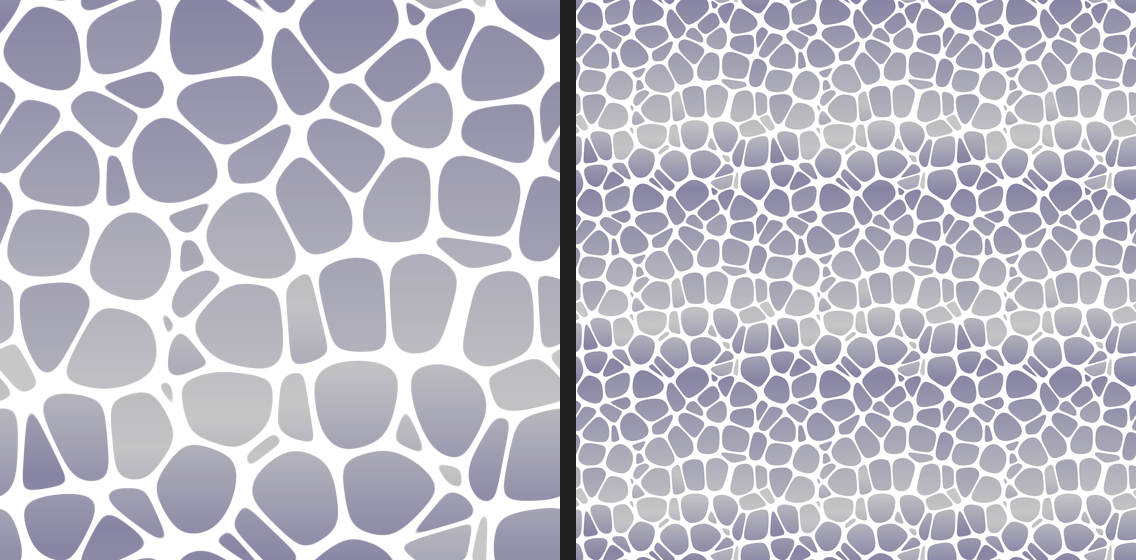
Left: one tile. Right: repeated 3 by 3.
This pattern is drawn by a Shadertoy shader. Its source:

```glsl
// Tiling foam: rounded irregular cells with vertical lilac-grey shading, split by white walls.

const float GRID = 6.0;          // large cells along one side of the tile
const int LAYERS = 3;            // layer 0: large cells, others: small junction holes
const float HALF_WALL = 0.0235;  // in grid units
const float PEAK_HEIGHT = 0.28;  // where the shading is lightest

const vec3 LILAC = vec3(0.53, 0.52, 0.64);
const vec3 SILVER = vec3(0.78, 0.78, 0.78);
const vec3 WALL = vec3(1.0);

// Integer hash giving three values in 0..1.
vec3 hash3(uvec3 v) {
    v = v * 1664525u + 1013904223u;
    v.x += v.y * v.z; v.y += v.z * v.x; v.z += v.x * v.y;
    v ^= v >> 16u;
    v.x += v.y * v.z; v.y += v.z * v.x; v.z += v.x * v.y;
    return vec3(v >> 8u) / 16777216.0;
}

// Random values of a grid cell, repeating with the tile.
vec3 cellRandom(vec2 cell, int layer, int seed) {
    uvec2 wrapped = uvec2(mod(cell, GRID) + 0.5);
    return hash3(uvec3(wrapped, uint(layer + seed * 16)));
}

// Site position (xy) and its penalty (z); a high penalty leaves only a tiny cell.
vec3 cellSite(vec2 cell, int layer) {
    vec3 r = cellRandom(cell, layer, 1);
    vec2 position = cell + 0.5 + 0.9 * (r.xy - 0.5);
    float penalty = layer == 0 ? 0.06 * r.z : mix(0.12, 0.46, r.z);
    return vec3(position, penalty);
}

float power(vec2 p, vec3 site) {
    vec2 d = p - site.xy;
    return dot(d, d) + site.z;
}

// Owner of point p in the power diagram; outputs its grid cell and layer.
vec3 findOwner(vec2 p, out vec2 ownerCell, out int ownerLayer) {
    vec3 owner = vec3(0.0);
    float best = 1e9;
    for (int j = -1; j <= 1; j++)
    for (int i = -1; i <= 1; i++)
    for (int layer = 0; layer < LAYERS; layer++) {
        vec2 cell = floor(p) + vec2(i, j);
        vec3 site = cellSite(cell, layer);
        float value = power(p, site);
        if (value < best) {
            best = value;
            owner = site;
            ownerCell = cell;
            ownerLayer = layer;
        }
    }
    return owner;
}

// Distance to the borders of the owner's cell, blended so that corners turn round.
float roundedBorder(vec2 p, vec3 owner, float sharpness) {
    float sum = 1e-9;
    float ownPower = power(p, owner);
    for (int j = -2; j <= 2; j++)
    for (int i = -2; i <= 2; i++)
    for (int layer = 0; layer < LAYERS; layer++) {
        vec3 site = cellSite(floor(p) + vec2(i, j), layer);
        float gap = length(site.xy - owner.xy);
        if (gap > 1e-3) {
            float border = (power(p, site) - ownPower) / (2.0 * gap);
            sum += exp(-sharpness * border);
        }
    }
    return -log(sum) / sharpness;
}

// Vertical ramp: lilac at the tile's edge, silver at the peak.
vec3 cellShade(float height, float shift, float strength) {
    float t = fract(height - shift);
    float light = min(t / PEAK_HEIGHT, (1.0 - t) / (1.0 - PEAK_HEIGHT));
    return mix(LILAC, SILVER, light * strength);
}

void mainImage(out vec4 fragColor, in vec2 fragCoord) {
    vec2 uv = fragCoord / iResolution.xy;
    vec2 p = uv * GRID;
    float pixel = GRID / min(iResolution.x, iResolution.y);

    vec2 cell = vec2(0.0);
    int layer = 0;
    vec3 owner = findOwner(p, cell, layer);

    // Small holes get tighter corners than large cells.
    float sharpness = mix(11.5, 36.0, clamp(owner.z / 0.45, 0.0, 1.0));
    float border = roundedBorder(p, owner, sharpness);

    // Each cell shifts the ramp a little; a few holes are plain silver.
    vec3 tint = cellRandom(cell, layer, 2);
    float swing = 2.0 * tint.x - 1.0;
    vec3 color = cellShade(uv.y, 0.17 * swing * swing * swing, mix(0.86, 1.0, tint.y));
    if (layer > 0 && owner.z > 0.25 && tint.z < 0.15) color = SILVER;

    float inside = smoothstep(-0.75 * pixel, 0.75 * pixel, border - HALF_WALL);
    fragColor = vec4(mix(WALL, color, inside), 1.0);
}
```
